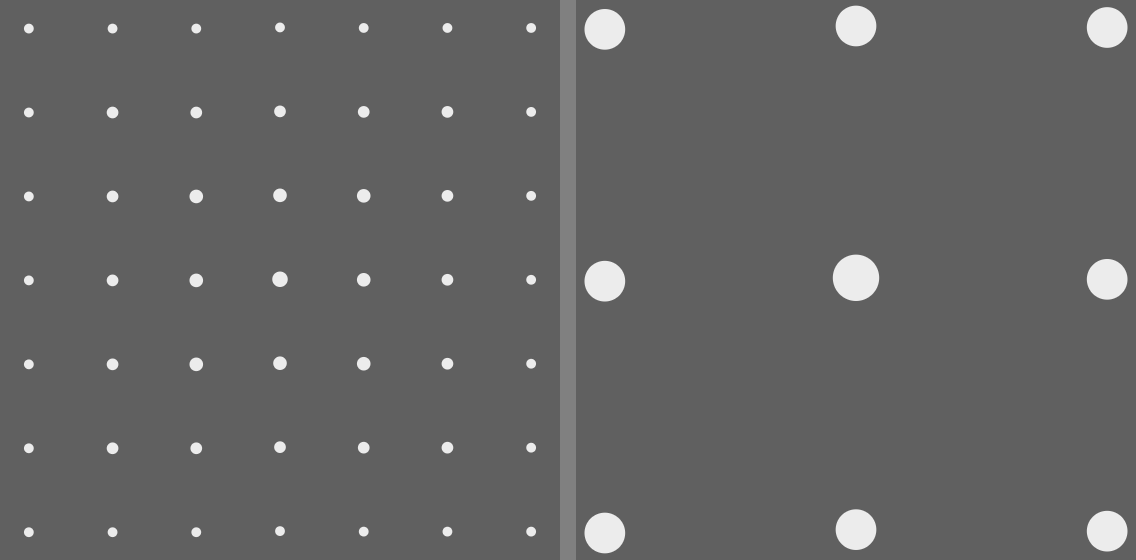
Left, the full canvas; right, a detail of the centre.
Give the GLSL for this pattern, as a WebGL 1 fragment shader.

```glsl
precision highp float;
// Seven by seven grid of pale dots on grey, shrinking ring by ring from the centre.

#define GRID_CENTER vec2(0.5, 0.5013)
#define GRID_STEP vec2(0.1495, 0.1499)
#define RINGS 3.0
#define CENTER_RADIUS 0.0138
#define RADIUS_DROP 0.0017
#define LEFT_SAG 0.0020
#define RIGHT_SAG 0.0009
#define GROUND_COLOR vec3(0.378)
#define DOT_COLOR vec3(0.925)

uniform vec2 u_resolution;

// Columns on either side sit slightly lower than the middle one.
float columnSag(float column) {
  return LEFT_SAG * step(column, -0.5) + RIGHT_SAG * step(0.5, column);
}

// Signed distance to the dot of the nearest grid cell.
float dotDistance(vec2 uv) {
  vec2 p = uv - GRID_CENTER;
  vec2 cell;
  cell.x = clamp(floor(p.x / GRID_STEP.x + 0.5), -RINGS, RINGS);
  p.y += columnSag(cell.x);
  cell.y = clamp(floor(p.y / GRID_STEP.y + 0.5), -RINGS, RINGS);

  // Square rings around the centre share one radius.
  float ring = max(abs(cell.x), abs(cell.y));
  float radius = CENTER_RADIUS - RADIUS_DROP * ring;
  return length(p - cell * GRID_STEP) - radius;
}

void main() {
  vec2 uv = gl_FragCoord.xy / u_resolution;
  float pixel = 1.0 / min(u_resolution.x, u_resolution.y);

  // One-pixel smooth edge.
  float coverage = clamp(0.5 - dotDistance(uv) / pixel, 0.0, 1.0);
  gl_FragColor = vec4(mix(GROUND_COLOR, DOT_COLOR, coverage), 1.0);
}
```
